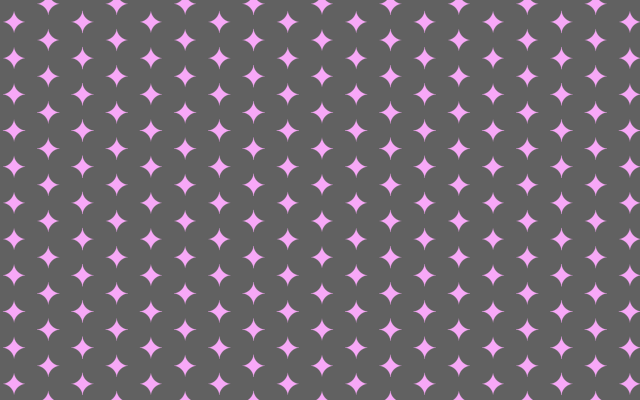
Reproduce this pattern procedurally as a WebGL 2 fragment shader.

```glsl
#version 300 es
precision highp float;

uniform vec2 u_resolution;
out vec4 fragColor;

// Signed distance to a four-pointed star whose sides are concave arcs
float starDistance(vec2 p, float radius) {
    vec2 q = abs(p);
    float center = 1.18 * radius;
    float arcRadius = length(vec2(center - radius, center));
    float arc = arcRadius - length(q - center);
    float diamond = (q.x + q.y - radius) * 0.7071;
    return max(arc, diamond);
}

void main() {
    // Canvas widths, measured from the center
    vec2 p = (gl_FragCoord.xy - 0.5 * u_resolution) / u_resolution.x;
    float pixel = 1.0 / u_resolution.x;

    // Columns of stars, every second one shifted by half a row
    vec2 pitch = vec2(0.05346, 0.05655);
    vec2 grid = (p - vec2(0.0031, -0.0328)) / pitch;
    float column = floor(grid.x + 0.5);
    grid.y += 0.5 * mod(column, 2.0);
    vec2 local = (fract(grid + 0.5) - 0.5) * pitch;

    // Flat fill with a smooth edge
    float d = starDistance(local, 0.0169);
    float coverage = smoothstep(-0.75 * pixel, 0.75 * pixel, d);
    vec3 pink = vec3(0.97, 0.66, 0.97);
    vec3 gray = vec3(0.38);
    fragColor = vec4(mix(pink, gray, coverage), 1.0);
}
```
